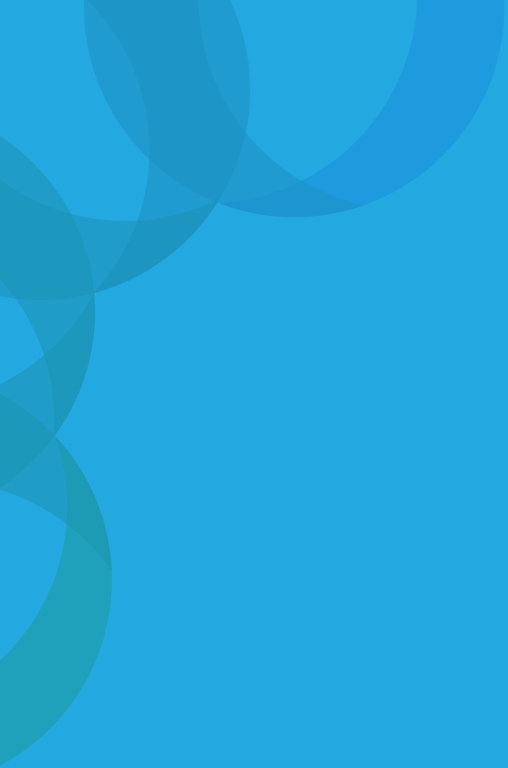
Give the GLSL for this background, as a WebGL 1 fragment shader.

```glsl
precision highp float;

uniform vec2 u_resolution;

const float RADIUS = 0.2737;

// Soft coverage of a disc; every disc shares one radius
float disc(vec2 p, vec2 center) {
  float blur = 0.75 / u_resolution.y;
  return 1.0 - smoothstep(-blur, blur, length(p - center) - RADIUS);
}

// Translucent crescent: a disc with a shifted disc cut out of it
vec3 crescent(vec3 color, vec2 p, vec2 center, vec2 hole, vec3 tint) {
  float cover = disc(p, center) * (1.0 - disc(p, hole));
  return mix(color, tint, 0.5 * cover);
}

// Two opposing crescents that overlap along one side of the same disc
vec3 crescentPair(vec3 color, vec2 p, vec2 center, vec2 holeA, vec3 tintA,
                  vec2 holeB, vec3 tintB) {
  color = crescent(color, p, center, holeA, tintA);
  return crescent(color, p, center, holeB, tintB);
}

void main() {
  vec2 p = gl_FragCoord.xy / u_resolution.y;
  vec3 color = vec3(0.141, 0.659, 0.878);

  // Top, from bright blue to slate blue
  color = crescentPair(color, p, vec2(0.383, 0.991),
                       vec2(0.2695, 1.009), vec3(0.094, 0.557, 0.863),
                       vec2(0.5325, 1.0), vec3(0.11, 0.56, 0.753));

  // Upper left
  color = crescentPair(color, p, vec2(0.052, 0.883),
                       vec2(-0.079, 0.805), vec3(0.102, 0.557, 0.745),
                       vec2(0.163, 0.986), vec3(0.102, 0.565, 0.706));

  // Middle left
  color = crescentPair(color, p, vec2(-0.15, 0.594),
                       vec2(-0.12, 0.746), vec3(0.102, 0.573, 0.69),
                       vec2(-0.203, 0.453), vec3(0.102, 0.573, 0.69));

  // Lower left, turning to teal
  color = crescentPair(color, p, vec2(-0.128, 0.245),
                       vec2(-0.186, 0.341), vec3(0.11, 0.604, 0.588),
                       vec2(-0.079, 0.1), vec3(0.102, 0.573, 0.675));

  gl_FragColor = vec4(color, 1.0);
}
```
